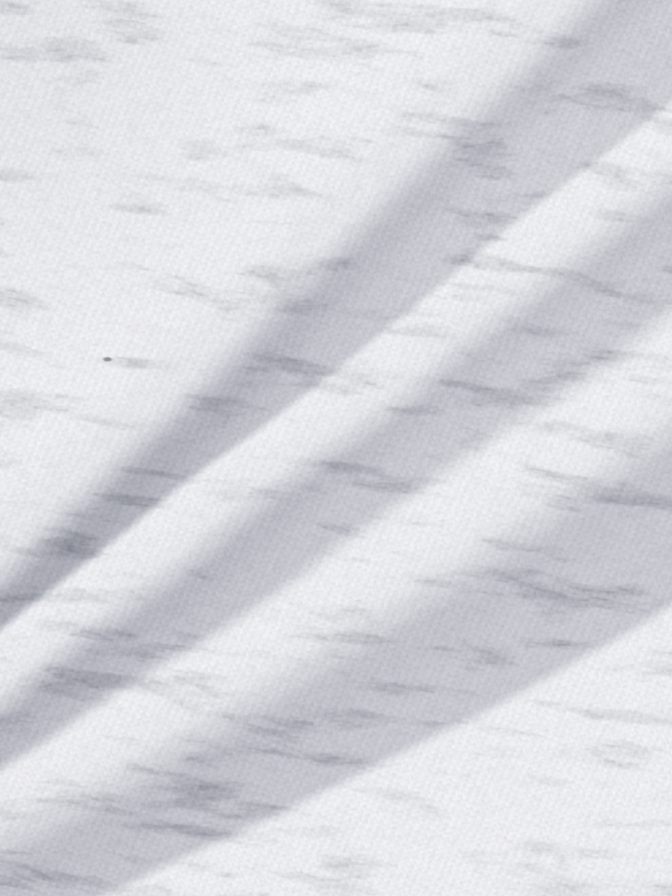
Give the GLSL for this texture, as a WebGL 2 fragment shader.

```glsl
#version 300 es
precision highp float;
// Pale heathered jersey cloth with diagonal folds. Curves y(x) bound the
// lit ridges and the shaded valleys; stretched noise adds the heather
// streaks and a small V-shaped wave adds the knit.
uniform vec2 u_resolution;
out vec4 outColor;

float hash(vec2 p) {
  vec3 q = fract(vec3(p.xyx) * 0.1031);
  q += dot(q, q.yzx + 33.33);
  return fract((q.x + q.y) * q.z);
}

float noise(vec2 p) {
  vec2 i = floor(p), f = fract(p);
  f = f * f * (3.0 - 2.0 * f);
  return mix(mix(hash(i), hash(i + vec2(1, 0)), f.x),
             mix(hash(i + vec2(0, 1)), hash(i + vec2(1, 1)), f.x), f.y);
}

float fbm(vec2 p) {
  float sum = 0.0, amp = 0.5;
  for (int i = 0; i < 4; i++) {
    sum += amp * noise(p);
    p = p * 2.03 + vec2(17.3, 9.1);
    amp *= 0.5;
  }
  return sum;
}

// Height above a fold line y = a + b x + c x^2
float above(vec2 p, float a, float b, float c) {
  return p.y - (a + p.x * (b + c * p.x));
}

// 1 below a line, fading to 0 above it
float below(float d, float soft) {
  return 1.0 - smoothstep(-soft, soft, d);
}

// Shaded valley: soft under the upper ridge, crisp at the lower one
float valley(float top, float bottom, float softTop, float softBottom) {
  return below(top, softTop) * (1.0 - below(bottom, softBottom));
}

float knit(vec2 p) {
  vec2 q = mat2(0.91, 0.41, -0.41, 0.91) * p;
  q += 0.003 * (noise(p * 35.0) - 0.5);
  float arm = abs(fract(q.x * 120.0) - 0.5);
  float loops = sin(6.2832 * (q.y * 150.0 + arm * 1.2));
  return 0.6 * loops + 0.8 * (arm * 4.0 - 1.0);
}

void main() {
  vec2 p = gl_FragCoord.xy / u_resolution * vec2(0.75, 1.0);
  vec2 w = p + 0.008 * (vec2(noise(p * 9.0), noise(p * 9.0 + 31.0)) - 0.5);

  // Signed heights above the six fold lines, from top to bottom
  float ridge1 = above(w, 0.352, 0.99, 0.0);
  float crest2 = above(w, 0.297, 0.785, 0.0);
  float ridge2 = above(w, 0.213, 0.77, 0.0);
  float crest3 = above(w, 0.138, 0.65, 0.04);
  float ridge3 = above(w, 0.056, 0.52, 0.13);
  float floorEdge = above(w, -0.05, 0.43, 0.085);

  // Valleys, deepest towards the lower left
  float v1 = valley(ridge1, crest2, 0.035, 0.009);
  float v2 = valley(ridge2, crest3, 0.026, 0.012 + 0.016 * p.x);
  float v3 = valley(ridge3, floorEdge, 0.032, 0.011);
  float shade = v1 * mix(0.205, 0.115, smoothstep(0.0, 0.6, p.x));
  shade += v2 * mix(0.175, 0.125, smoothstep(0.0, 0.6, p.x));
  shade += v3 * mix(0.15, 0.135, smoothstep(0.1, 0.7, p.x));

  // Extra dark just under each ridge, and light turning away on the ridges
  shade += 0.045 * v1 * exp(-pow((ridge1 + 0.045) / 0.035, 2.0));
  shade += 0.035 * v2 * exp(-pow((ridge2 + 0.03) / 0.03, 2.0));
  shade += 0.02 * v3 * exp(-pow((ridge3 + 0.045) / 0.035, 2.0));
  shade += 0.025 * exp(-pow((ridge1 - 0.04) / 0.04, 2.0));
  shade += 0.03 * (1.0 - below(ridge2, 0.01)) * below(ridge2 - 0.035, 0.035);
  shade += 0.03 * (1.0 - below(ridge3, 0.01)) * below(ridge3 - 0.04, 0.04);
  shade += 0.035 * smoothstep(0.5, 0.0, length((p - vec2(0.0, 1.0)) * vec2(1.3, 1.0)));
  float inShadow = clamp(v1 + v2 + v3, 0.0, 1.0);

  // Heather streaks, nearly level, with short fibres and grain
  vec2 s = vec2(p.x, p.y + 0.12 * p.x + 0.012 * noise(p * 12.0));
  float streak = smoothstep(0.48, 0.78, fbm(s * vec2(13.0, 58.0)));
  float fibre = smoothstep(0.55, 0.9, noise(s * vec2(75.0, 240.0)));
  float grain = noise(p * 330.0) - 0.5;
  float cloth = -streak * mix(0.07, 0.095, inShadow);
  cloth -= fibre * (0.012 + 0.04 * streak);
  cloth += 0.035 * grain + 0.014 * knit(p);

  // Warm-white light and slightly blue shade
  vec3 colour = vec3(0.925, 0.927, 0.941);
  colour -= shade * vec3(1.04, 1.02, 0.92);
  colour += cloth * vec3(1.0, 0.99, 0.94);

  // One stray dark fibre
  vec2 fleck = (p - vec2(0.12, 0.599)) * vec2(1.0, 2.0);
  colour -= 0.3 * smoothstep(0.007, 0.002, length(fleck));

  outColor = vec4(clamp(colour, 0.0, 1.0), 1.0);
}
```
